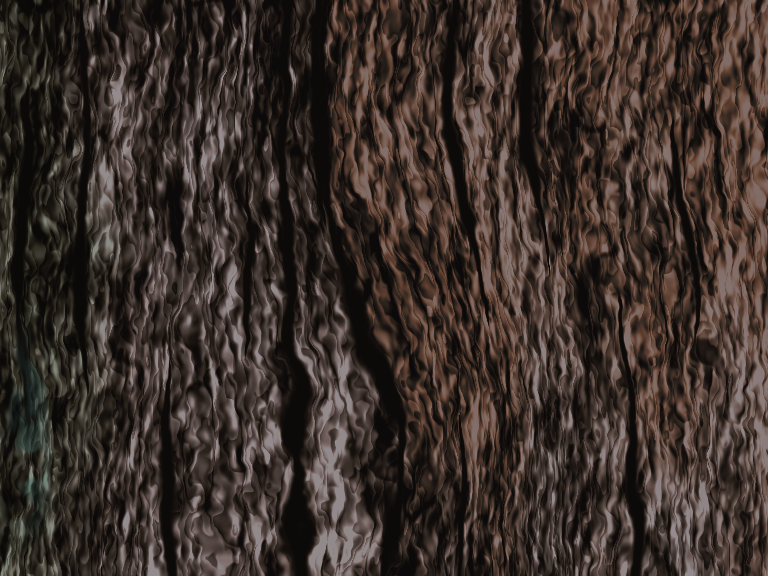
This texture is drawn by a WebGL 1 fragment shader. Its source:

```glsl
precision highp float;
// Weathered tree bark: ragged fibres, dark furrows, grey wood on the left and red-brown on the right.
uniform vec2 u_resolution;

const vec3 DEEP = vec3(0.045, 0.035, 0.034);
const vec3 SHADE = vec3(0.085, 0.065, 0.056);
const vec3 BARK = vec3(0.19, 0.15, 0.125);
const vec3 GREY = vec3(0.29, 0.25, 0.24);
const vec3 RUST = vec3(0.36, 0.24, 0.185);
const vec3 LIGHT = vec3(0.44, 0.37, 0.355);
const vec3 TAN = vec3(0.47, 0.35, 0.29);
const vec3 PALE = vec3(0.58, 0.55, 0.56);
const vec3 LICHEN = vec3(0.27, 0.36, 0.33);

float hash(vec2 p) {
  vec3 q = fract(p.xyx * 0.1031);
  q += dot(q, q.yzx + 33.33);
  return fract((q.x + q.y) * q.z);
}

float noise(vec2 p) {
  vec2 i = floor(p);
  vec2 f = fract(p);
  f = f * f * (3.0 - 2.0 * f);
  float low = mix(hash(i), hash(i + vec2(1.0, 0.0)), f.x);
  float high = mix(hash(i + vec2(0.0, 1.0)), hash(i + vec2(1.0, 1.0)), f.x);
  return mix(low, high, f.y);
}

// Signed noise, centred on zero.
float vary(vec2 p) {
  return noise(p + 31.0) - 0.5;
}

// Soft window that is 1 between two limits.
float band(float x, float from, float to, float soft) {
  return smoothstep(from - soft, from + soft, x) * (1.0 - smoothstep(to - soft, to + soft, x));
}

// Straightens the lean of the trunk, which sets in over a span right of start.
vec2 straighten(vec2 p, float start, float span) {
  float lean = 0.13 * clamp((p.x - start) / span, 0.0, 1.0);
  lean *= 1.0 - 0.6 * smoothstep(0.72, 1.05, p.x);
  return vec2(p.x - lean * (1.0 - smoothstep(0.2, 0.85, p.y)), p.y);
}

// Sideways wander of the fibres, from broad waves to frayed ends.
float wander(vec2 p) {
  return 0.02 * vary(p * vec2(5.0, 4.0)) + 0.016 * vary(p * vec2(20.0, 12.0))
    + 0.008 * vary(p * vec2(52.0, 34.0)) + 0.003 * vary(p * vec2(110.0, 90.0));
}

float height(vec2 p) {
  return 0.5 * noise(p * vec2(42.0, 12.0)) + 0.5 * noise(p * vec2(95.0, 28.0));
}

// Overlapping strips, each rising to a torn edge; centred on zero.
float strips(vec2 p) {
  float s = fract(0.8 * p.x + 1.7 * noise(p) + 0.9 * noise(p * 2.3 + 9.0));
  return s * (1.0 - smoothstep(0.8, 1.0, s)) - 0.41;
}

// One tapering crack centred at the given place.
float furrow(vec2 p, vec2 centre, float width, float reach) {
  float along = (p.y - centre.y) / reach;
  float taper = clamp(1.0 - along * along, 0.0, 1.0);
  float w = width * taper * (0.3 + 1.2 * noise(vec2(centre.x * 90.0, p.y * 11.0))) + 0.0005;
  float bend = 0.016 * vary(vec2(centre.x * 70.0, p.y * 4.0));
  float d = abs(p.x - centre.x - bend) / w;
  return (1.0 - smoothstep(0.5, 1.6, d)) * smoothstep(0.0, 0.15, taper);
}

float furrows(vec2 p) {
  float depth = furrow(p, vec2(0.495, 0.4), 0.0065, 1.4);
  depth = max(depth, furrow(p, vec2(0.565, 0.45), 0.0085, 1.4));
  for (int i = 0; i < 11; i++) {
    vec2 id = vec2(float(i), 4.0);
    float x = 0.04 + 0.125 * id.x + 0.05 * (hash(id) - 0.5);
    float reach = mix(0.15, 0.5, hash(id + 17.0));
    float width = mix(0.005, 0.011, hash(id + 29.0));
    depth = max(depth, furrow(p, vec2(x, hash(id + 41.0)), width, reach));
  }
  return depth;
}

vec3 barkColour(float tone, float warmth) {
  vec3 c = mix(DEEP, SHADE, smoothstep(0.0, 0.25, tone));
  c = mix(c, BARK, smoothstep(0.2, 0.5, tone));
  c = mix(c, mix(GREY, RUST, warmth), smoothstep(0.42, 0.68, tone));
  c = mix(c, mix(LIGHT, TAN, warmth), smoothstep(0.62, 0.84, tone));
  return mix(c, mix(PALE, LIGHT * 1.15, warmth), smoothstep(0.76, 1.02, tone));
}

void main() {
  vec2 p = gl_FragCoord.xy / u_resolution.y;
  vec2 trunk = straighten(p, 0.49, 0.2) + vec2(0.7 * wander(p), 0.0);
  vec2 q = straighten(p, 0.3, 0.45) + vec2(wander(p), 0.0);

  // Broad light and dark areas of the trunk.
  float right = smoothstep(0.555, 0.59, trunk.x);
  float wedge = band(trunk.x, 0.5, 0.562, 0.006) * (1.0 - smoothstep(0.45, 0.8, p.y));
  float tone = 0.56 + 0.2 * wedge + mix(-0.07, 0.03, right);
  tone += 0.1 * smoothstep(1.1, 1.3, p.x) + 0.15 * band(p.x, 1.24, 1.29, 0.02) * band(p.y, 0.4, 0.6, 0.1);
  tone -= 0.13 * band(p.x, 0.74, 1.08, 0.08) * (1.0 - smoothstep(0.1, 0.4, p.y));
  tone -= 0.08 * (1.0 - smoothstep(0.08, 0.2, p.x));

  // Patches, fibres, torn strips, side-lit relief and hairline splits.
  float ridge = 1.0 - abs(2.0 * vary(q * vec2(30.0, 4.5)));
  tone += 0.44 * vary(q * vec2(14.0, 4.0)) + 0.3 * vary(q * vec2(46.0, 14.0));
  tone += 0.4 * vary(q * vec2(130.0, 30.0)) + 0.35 * vary(q * vec2(190.0, 65.0));
  tone += 0.36 * strips(q * vec2(30.0, 9.0)) + 0.36 * strips(q * vec2(72.0, 24.0) + 5.0);
  tone += 1.5 * (height(q) - height(q + vec2(-0.004, 0.006)));
  tone -= 0.3 * smoothstep(0.9, 1.0, ridge);
  tone = mix(tone, 0.02, furrows(trunk));

  // Warm wood to the right, moss and lichen to the left.
  float warmth = right * mix(0.3, 1.0, smoothstep(0.05, 0.6, p.y));
  warmth = clamp(warmth + 0.8 * vary(q * vec2(9.0, 3.0)) * (0.3 + right), 0.0, 1.0);
  float moss = 1.0 - smoothstep(0.05, 0.25, p.x + 0.15 * vary(p * 7.0));
  vec3 colour = barkColour(tone, warmth) * mix(vec3(1.0), vec3(0.88, 1.0, 0.9), moss);
  float lichen = band(p.x, 0.02, 0.08, 0.03) * band(p.y, 0.1, 0.4, 0.08) * smoothstep(0.45, 0.7, noise(q * vec2(60.0, 26.0)));
  gl_FragColor = vec4(mix(colour, LICHEN * (0.4 + 0.8 * tone), 0.8 * lichen), 1.0);
}
```
